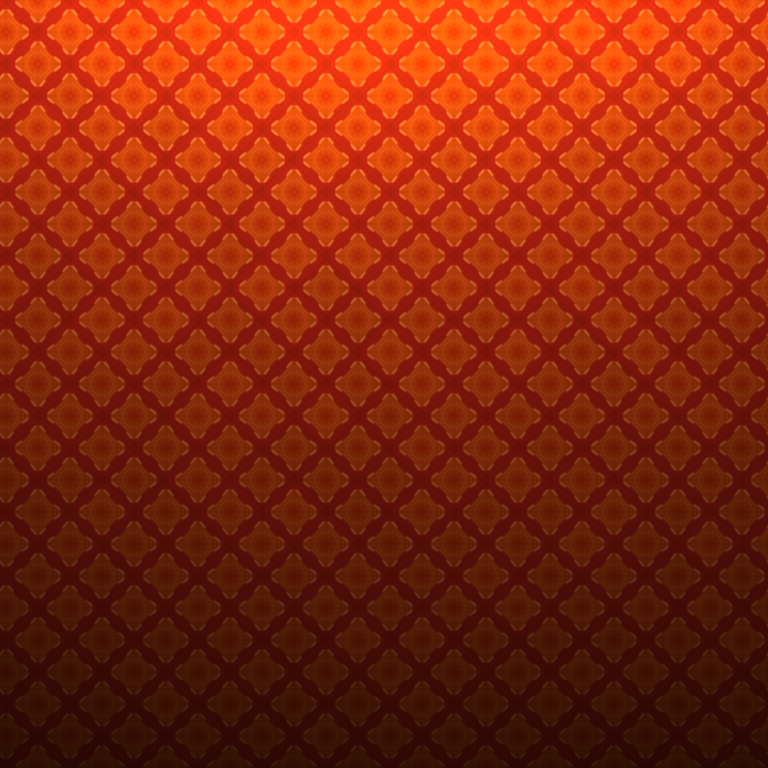
This pattern is drawn by a Shadertoy shader. Its source:

```glsl
// Staggered four-lobed damask rosettes on a red lattice, lit from the top edge.
#define REPEATS 12.0
#define SHIFT vec2(0.594, 0.0)
#define SOFTNESS 0.022
#define WEAR 0.05
#define WEAVE 0.03
#define BAND_COLOR vec3(0.93, 0.155, 0.085)
#define BODY_COLOR vec3(1.05, 0.355, 0.07)
#define CORE_COLOR vec3(1.00, 0.205, 0.03)
#define TIP_COLOR vec3(1.32, 0.66, 0.36)
#define GLOW_COLOR vec3(0.17, 0.09, -0.01)

float hash21(vec2 p) {
    vec3 h = fract(vec3(p.xyx) * 0.1031);
    h += dot(h, h.yzx + 33.33);
    return fract((h.x + h.y) * h.z);
}

float segmentDistance(vec2 p, vec2 a, vec2 b) {
    vec2 ab = b - a;
    return length(p - a - ab * clamp(dot(p - a, ab) / dot(ab, ab), 0.0, 1.0));
}

// Soft coverage of a distance field, never sharper than a pixel.
float fill(float d, float blur) {
    return 1.0 - smoothstep(-blur, blur, d);
}

// One rosette, coloured relative to the local light.
vec3 rosette(vec2 p, float blur, float wear) {
    // Fold into one eighth: x runs along a lobe, y across it.
    vec2 f = abs(p);
    f = f.x > f.y ? f : f.yx;
    float r = length(p);

    // Lattice bands, slightly deeper at their crossings.
    float crossing = fill(length(f - vec2(0.5, 0.0)) - 0.07, 0.06);
    vec3 color = BAND_COLOR * (1.0 - 0.08 * crossing);

    // Scalloped body: a diamond with a round lobe at each corner.
    float diamond = (f.x + f.y - 0.345) * 0.7071;
    float lobe = length(f - vec2(0.235, 0.0)) - 0.122;
    color = mix(color, BODY_COLOR, fill(min(diamond, lobe), blur));

    // Inner flower: eight petals, a bright ring and a dark slit per lobe.
    float petals = r - 0.125 - 0.025 * cos(8.0 * atan(f.y, f.x));
    color = mix(color, CORE_COLOR, 0.5 * fill(petals, blur));
    color *= 1.0 + 0.07 * fill(abs(r - 0.18) - 0.02, blur);
    color = mix(color, CORE_COLOR, 0.75 * fill(r - 0.065, blur));
    float slit = segmentDistance(f, vec2(0.22, 0.0), vec2(0.31, 0.0)) - 0.012;
    color = mix(color, CORE_COLOR, 0.45 * fill(slit, blur));

    // Pale leaf strokes: a pair at each tip, a faint one at each shoulder.
    float tip = segmentDistance(f, vec2(0.268, 0.098), vec2(0.338, 0.042)) - 0.014;
    float shoulder = segmentDistance(f, vec2(0.175, 0.145), vec2(0.215, 0.108)) - 0.010;
    color = mix(color, TIP_COLOR, (0.8 - 3.0 * wear) * fill(tip, blur));
    return mix(color, TIP_COLOR, 0.3 * fill(shoulder, blur));
}

// Fall-off from the bright top edge to the dark foot, with dim sides.
float lightLevel(vec2 uv) {
    float side = abs(uv.x - 0.5) * 2.0;
    float level = 0.18 + 0.50 * uv.y + 0.25 * uv.y * uv.y;
    return level * (1.04 - 0.14 * side * side);
}

void mainImage(out vec4 fragColor, in vec2 fragCoord) {
    vec2 uv = fragCoord / iResolution.xy;
    vec2 q = fragCoord / iResolution.y * REPEATS - SHIFT;
    float blur = max(SOFTNESS, 0.75 * REPEATS / iResolution.y);

    // The nearer of two interleaved square grids gives the diamond layout.
    vec2 idA = floor(q + 0.5);
    vec2 idB = floor(q) + 0.5;
    vec2 id = length(q - idA) < length(q - idB) ? idA : idB;
    float wear = WEAR * (hash21(id * 2.0 + 71.0) - 0.5);

    vec3 color = rosette(q - id, blur, wear) * (1.0 + wear);

    // Fine woven grain.
    vec2 thread = cos(q * 6.28318 * 8.0);
    color *= 1.0 + WEAVE * thread.x * thread.y;

    // Light, then a warm glow at the top centre.
    color *= lightLevel(uv);
    vec2 g = (uv - vec2(0.52, 1.02)) * vec2(1.5, 3.2);
    color += GLOW_COLOR * exp(-2.0 * dot(g, g));

    fragColor = vec4(clamp(color, 0.0, 1.0), 1.0);
}
```
